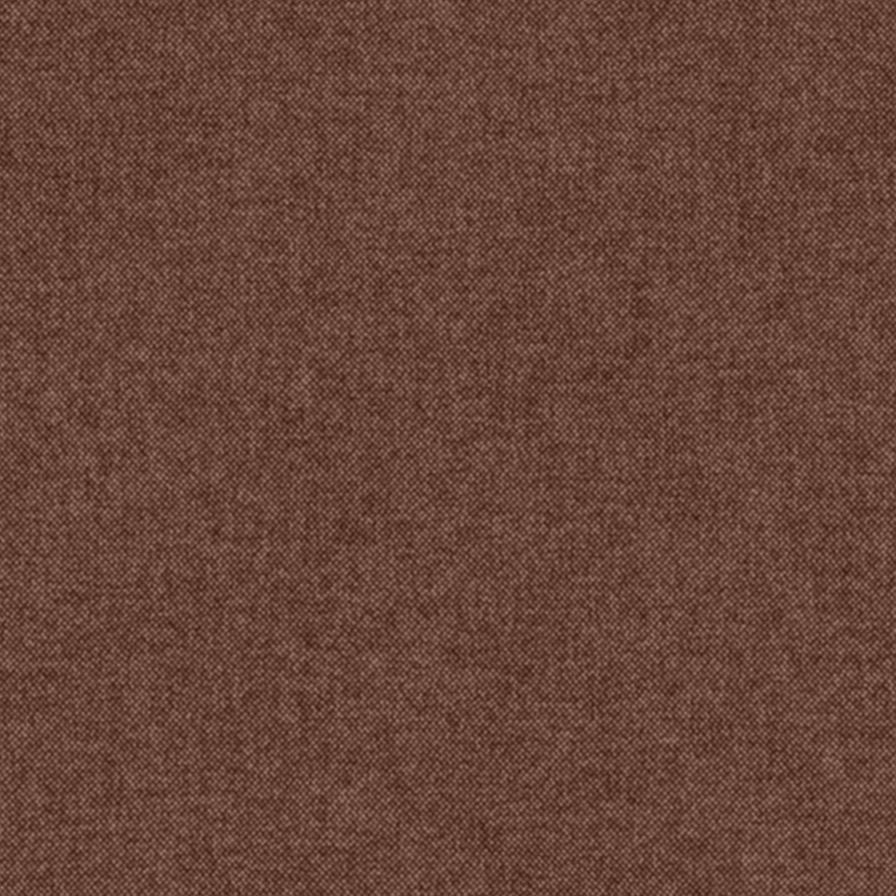
A Shadertoy shader for this texture:

```glsl
// Fine brown plain-weave cloth: staggered rows of small pale yarn bumps
// with random strength, over uneven horizontal and vertical yarns.
// Bumps are jittered cellular dots; slow shade drifts are layered sines.

const vec3 CLOTH_COLOR = vec3(0.410, 0.279, 0.232);
const vec2 WEAVE_COUNT = vec2(134.0, 248.0);  // bumps per row, rows
const vec2 BUMP_SIZE = vec2(0.23, 0.45);      // spread in weave cells
const float BUMP_MEAN = 0.65;                 // average of the bump field
const float BUMP_HEIGHT = 0.27;               // contrast of the weave
const int SAMPLES = 3;                        // smoothing grid per axis

float hash(vec2 cell, float seed) {
    vec3 p = fract(vec3(cell.xyx + seed) * vec3(0.1031, 0.1030, 0.0973));
    p += dot(p, p.yzx + 33.33);
    return fract((p.x + p.y) * p.z);
}

// Smooth value noise, centred on zero
float noise(vec2 p, float seed) {
    vec2 cell = floor(p);
    vec2 f = fract(p);
    f = f * f * (3.0 - 2.0 * f);
    float low = mix(hash(cell, seed), hash(cell + vec2(1, 0), seed), f.x);
    float high = mix(hash(cell + vec2(0, 1), seed), hash(cell + vec2(1, 1), seed), f.x);
    return mix(low, high, f.y) - 0.5;
}

// Slow bending of the yarns, in weave cells
vec2 yarnBend(vec2 uv) {
    return vec2(sin(uv.y * 23.0 + 2.0 * sin(uv.x * 9.0)) + 0.5 * sin(uv.y * 61.0 + uv.x * 17.0),
                sin(uv.x * 19.0 + 2.0 * sin(uv.y * 7.0)) + 0.5 * sin(uv.x * 53.0 - uv.y * 13.0)) * 0.25;
}

// Sum of soft bumps, with alternate rows shifted by half a bump
float weaveBumps(vec2 p, vec2 size) {
    float sum = 0.0;
    for (int i = -1; i <= 1; i++) {
        float row = floor(p.y) + float(i);
        float x = p.x + 0.5 * mod(row, 2.0);
        vec2 cell = vec2(floor(x), row);
        vec2 jitter = (vec2(hash(cell, 3.0), hash(cell, 7.0)) - 0.5) * vec2(0.14, 0.26);
        vec2 d = (vec2(x, p.y) - cell - 0.5 - jitter) / size;
        float strength = mix(0.76, 1.24, hash(cell, 11.0));
        sum += strength * exp(-0.5 * dot(d, d));
    }
    return sum;
}

// Broad, very faint light and dark areas
float shadeDrift(vec2 uv) {
    return sin(uv.x * 8.0 + 1.5 * sin(uv.y * 5.0)) * 0.5
         + sin(uv.y * 11.0 + 2.0 * sin(uv.x * 6.0 + 1.0)) * 0.3
         + sin(uv.x * 31.0 + 0.8 * sin(uv.y * 14.0)) * 0.3;
}

// Brightness offset of the cloth at one point
float clothShade(vec2 uv) {
    vec2 p = uv * WEAVE_COUNT + yarnBend(uv);
    float bumps = (weaveBumps(p, BUMP_SIZE) - BUMP_MEAN) * BUMP_HEIGHT;
    float weft = noise(p * vec2(0.25, 0.9), 17.0) * 0.055;
    float warp = noise(p * vec2(1.7, 0.09), 29.0) * 0.045;
    float fibre = noise(p * vec2(2.4, 1.3), 41.0) * 0.075;
    return bumps + weft + warp + fibre + shadeDrift(uv) * 0.005;
}

void mainImage(out vec4 fragColor, in vec2 fragCoord) {
    // Average a small grid of points across the pixel
    float shade = 0.0;
    for (int j = 0; j < SAMPLES; j++) {
        for (int i = 0; i < SAMPLES; i++) {
            vec2 offset = (vec2(i, j) + 0.5) / float(SAMPLES) - 0.5;
            shade += clothShade((fragCoord + offset) / iResolution.y);
        }
    }
    shade /= float(SAMPLES * SAMPLES);
    fragColor = vec4(clamp(CLOTH_COLOR + shade, 0.0, 1.0), 1.0);
}
```
